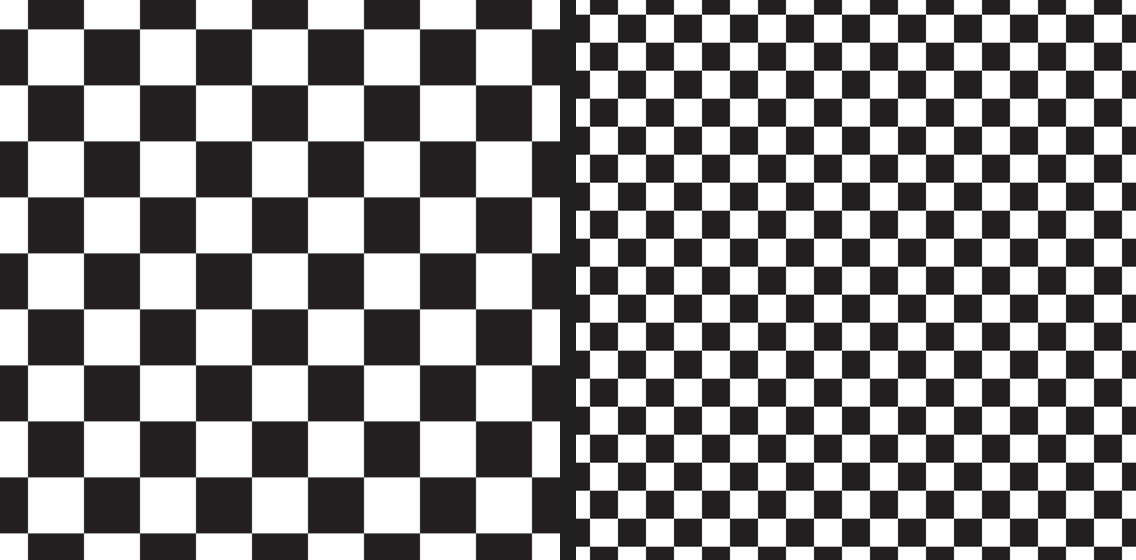
Left: one tile. Right: repeated 2 by 2.
This pattern is drawn by a Shadertoy shader. Its source:

```glsl
// A flat two-colour checkerboard, ten squares across and ten down.
// Each axis gives a smoothed alternating sign; their product picks the colour.
// The even square count lets the board wrap cleanly on all four sides.

const float SQUARES = 10.0;                  // squares per canvas side
const vec2 GRID_OFFSET = vec2(0.5, 0.475);   // first grid lines, in squares
const float EDGE_PIXELS = 1.25;              // width of the smoothed edge
const vec3 WHITE = vec3(1.0);
const vec3 CHARCOAL = vec3(0.138, 0.122, 0.128);

// Distance to the nearest grid line, with a sign that flips at each line
vec2 alternatingDistance(vec2 p) {
    return abs(mod(p + 0.5, 2.0) - 1.0) - 0.5;
}

// Checker coverage: 1 on light squares, 0 on dark ones
float checker(vec2 p, vec2 edgeWidth) {
    vec2 side = clamp(2.0 * alternatingDistance(p) / edgeWidth, -1.0, 1.0);
    return 0.5 + 0.5 * side.x * side.y;
}

void mainImage(out vec4 fragColor, in vec2 fragCoord) {
    vec2 uv = fragCoord / iResolution.xy;
    vec2 edgeWidth = EDGE_PIXELS * SQUARES / iResolution.xy;

    float light = checker(uv * SQUARES - GRID_OFFSET, edgeWidth);
    fragColor = vec4(mix(CHARCOAL, WHITE, light), 1.0);
}
```
